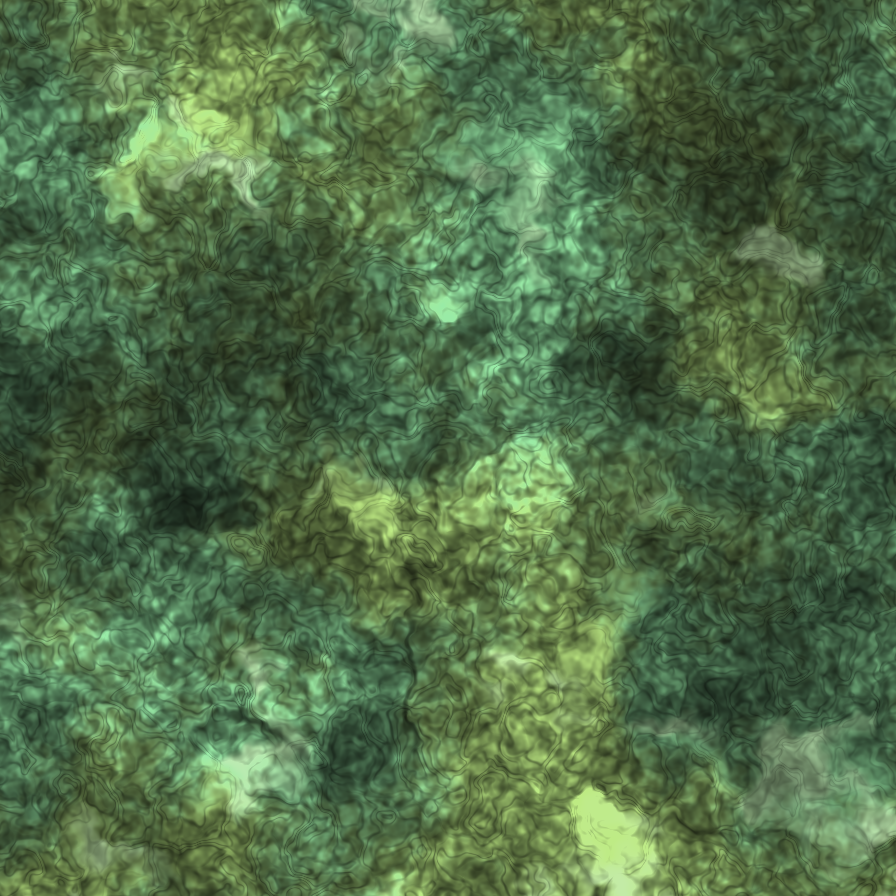
This texture is drawn by a Shadertoy shader. Its source:

```glsl
// Tone: brightness = MID_TONE * exp(CONTRAST * relief)
const float MID_TONE = 0.40;
const float CONTRAST = 0.33;

// Tints, relative to the green channel
const vec3 MOSS_TINT = vec3(0.81, 1.0, 0.56);
const vec3 FERN_TINT = vec3(0.65, 1.0, 0.71);
const vec3 PALE_TINT = vec3(0.84, 1.0, 0.77);

// Feature counts across the canvas
const float BROAD_FREQ = 3.6;
const float PATCH_FREQ = 7.0;
const float CROWN_FREQ = 11.0;
const float WRINKLE_FREQ = 26.0;
const float TUFT_FREQ = 48.0;
const float GRAIN_FREQ = 88.0;

// Feature strengths
const float BROAD = 0.55;
const float CROWN_TONE = 1.2;
const float CROWN_RIM = 0.5;
const float TUFT = 0.6;
const float WRINKLE = 0.8;
const float GRAIN = 0.42;
const float PATCH = 1.45;
const float HOLLOW = 1.3;
const float CRACK = 1.2;

const mat2 TURN = mat2(0.8, 0.6, -0.6, 0.8);

float hash(vec2 p) {
    vec3 q = fract(p.xyx * 0.1031);
    q += dot(q, q.yzx + 33.33);
    return fract((q.x + q.y) * q.z);
}

vec2 hash2(vec2 p) {
    return vec2(hash(p), hash(p + 71.7));
}

// Value noise with zero mean and about unit deviation
float noise(vec2 p) {
    vec2 i = floor(p), f = fract(p);
    f = f * f * (3.0 - 2.0 * f);
    float low = mix(hash(i), hash(i + vec2(1, 0)), f.x);
    float high = mix(hash(i + vec2(0, 1)), hash(i + vec2(1, 1)), f.x);
    return (mix(low, high, f.y) - 0.5) / 0.214;
}

float fbm(vec2 p, int octaves) {
    float sum = 0.0, power = 0.0, amp = 1.0;
    for (int i = 0; i < octaves; i++) {
        sum += amp * noise(p);
        power += amp * amp;
        amp *= 0.56;
        p = TURN * p * 2.03 + 17.3;
    }
    return sum / sqrt(power);
}

// x: distance to the cell rim, y: random value of the cell
vec2 cells(vec2 p) {
    vec2 i = floor(p), f = fract(p);
    float nearest = 8.0, second = 8.0, id = 0.0;
    for (int y = -1; y <= 1; y++)
    for (int x = -1; x <= 1; x++) {
        vec2 o = vec2(x, y);
        float d = length(o + hash2(i + o) - f);
        if (d < nearest) {
            second = nearest;
            nearest = d;
            id = hash(i + o + 139.0);
        } else {
            second = min(second, d);
        }
    }
    return vec2(second - nearest, id);
}

void mainImage(out vec4 fragColor, in vec2 fragCoord) {
    vec2 uv = fragCoord / iResolution.y;

    // Ragged outlines from a small warp
    vec2 ragged = vec2(fbm(uv * 24.0 + 5.0, 3), fbm(uv * 24.0 + 45.0, 3));
    vec2 p = uv + 0.007 * ragged;

    // Light openings, dark hollows and narrow cracks
    float patches = smoothstep(1.2, 2.0, fbm(p * PATCH_FREQ + 31.0, 4));
    float hollows = smoothstep(1.2, 2.3, fbm(p * PATCH_FREQ + 83.0, 3));
    float crackLine = abs(fbm(TURN * p * vec2(2.5, 4.5) + 12.0, 2));
    float cracks = (1.0 - smoothstep(0.01, 0.09, crackLine))
                 * smoothstep(0.7, 1.4, noise(uv * 5.0 + 57.0));

    // Rounded crowns, each with its own tone
    vec2 crown = cells(p * CROWN_FREQ);
    float relief = BROAD * fbm(p * BROAD_FREQ + 3.0, 4);
    relief += CROWN_TONE * (crown.y - 0.5) * smoothstep(0.0, 0.2, crown.x);
    relief += CROWN_RIM * (0.2 - exp(-crown.x * 11.0));

    // Small tufts, curling dark wrinkles and fine grain
    float tuft = smoothstep(0.0, 0.4, cells(p * TUFT_FREQ + 9.0).x) - 0.6;
    float wave = 0.5 + 0.5 * sin(7.0 * fbm(p * WRINKLE_FREQ + 21.0, 2));
    float wrinkle = 0.31 - wave * wave * wave;
    float grain = fbm(TURN * uv * GRAIN_FREQ, 2);
    float detail = TUFT * tuft + WRINKLE * wrinkle + GRAIN * grain;
    relief += detail * (1.0 - 0.5 * patches);
    relief += PATCH * patches - HOLLOW * hollows - CRACK * cracks;

    // Green drifting between warm moss and cool fern
    float drift = fbm(p * 5.0 + 64.0, 4) + 0.25 * grain;
    vec3 tint = mix(MOSS_TINT, FERN_TINT, smoothstep(-1.6, 1.6, drift));
    float paleness = patches * smoothstep(-1.0, 1.2, fbm(p * 14.0 + 99.0, 2));
    tint = mix(tint, PALE_TINT, 0.8 * paleness);

    float tone = min(MID_TONE * exp(CONTRAST * relief), 0.92);
    fragColor = vec4(tint * tone, 1.0);
}
```
